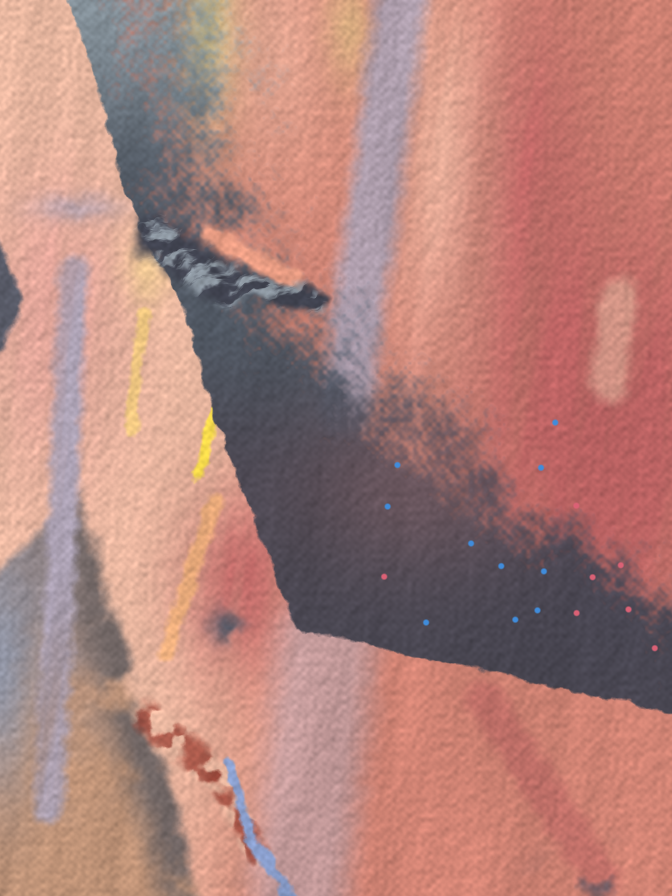
Write a Shadertoy shader that draws this texture.

```glsl
// Weathered paint: a dark diagonal band with a torn edge parts a coral field
// from a peach panel. Soft dabs and strokes are layered, then roughened by
// value noise, dry-brush grain, weave and side lighting.

#define STREAK_FREQ 42.
#define WEAVE_FREQ 690.
#define GRAIN_FREQ 190.
#define ROUGHNESS .012
#define RELIEF .24
#define GLINT_CELL .042
#define PEACH vec3(.90, .71, .62)
#define CORAL vec3(.81, .51, .45)
#define ROSE vec3(.72, .38, .38)
#define LAVENDER vec3(.66, .62, .69)
#define CHARCOAL vec3(.25, .26, .31)

float hash(vec2 p) {
    vec3 q = fract(p.xyx * .1031);
    q += dot(q, q.yzx + 33.33);
    return fract((q.x + q.y) * q.z);
}

float noise(vec2 p) {
    vec2 i = floor(p), f = fract(p);
    f *= f * (3. - 2. * f);
    return mix(mix(hash(i), hash(i + vec2(1, 0)), f.x),
               mix(hash(i + vec2(0, 1)), hash(i + 1.), f.x), f.y);
}

float fbm(vec2 p) {
    float sum = 0., amp = .53;
    for (int i = 0; i < 4; i++) {
        sum += amp * noise(p);
        p = mat2(1.6, 1.2, -1.2, 1.6) * p + 7.3;
        amp *= .5;
    }
    return sum;
}

vec2 warp(vec2 p, float freq) {
    return vec2(fbm(p * freq), fbm(p * freq + 31.)) - .5;
}

// Soft ellipse: xy is the centre, zw the radii
float blob(vec2 p, vec4 e) {
    vec2 d = (p - e.xy) / e.zw;
    return exp(-dot(d, d));
}

// Soft capsule from s.xy to s.zw
float stroke(vec2 p, vec4 s, float width) {
    vec2 v = s.zw - s.xy, d = p - s.xy;
    d -= v * clamp(dot(d, v) / dot(v, v), 0., 1.);
    return 1. - smoothstep(.35 * width, width, length(d));
}

void lay(inout vec3 c, vec3 tone, float amount) {
    c = mix(c, tone, clamp(amount, 0., 1.));
}

void dab(inout vec3 c, vec2 p, vec4 e, vec3 tone, float amount) {
    lay(c, tone, amount * blob(p, e));
}

void brush(inout vec3 c, vec2 p, vec4 s, float width, vec3 tone, float amount) {
    lay(c, tone, amount * stroke(p, s, width));
}

// Left and right limits of the dark band at height y
vec2 bandLimits(float y) {
    vec3 k[7] = vec3[7](vec3(1., .078, .2), vec3(.8, .137, .235), vec3(.73, .163, .25),
        vec3(.655, .206, .32), vec3(.55, .234, .43), vec3(.427, .28, .58), vec3(.297, .332, .82));
    vec2 x = k[0].yz;
    for (int i = 0; i < 6; i++)
        x = mix(x, k[i + 1].yz, clamp((k[i].x - y) / (k[i].x - k[i + 1].x), 0., 1.));
    return x;
}

float height(vec2 p) {
    return .6 * fbm(p * 85.) + .4 * noise(p * GRAIN_FREQ);
}

// Coral field, upper right
vec3 field(vec2 p, float s) {
    vec3 c = CORAL;
    dab(c, p, vec4(.5, .8, .08, .28), PEACH, .7 * s);
    dab(c, p, vec4(.3, .96, .09, .18), PEACH, .6);
    dab(c, p, vec4(.68, .52, .16, .25), ROSE, 1.1 * s);
    dab(c, p, vec4(.6, .8, .06, .22), ROSE, .7 * s);
    dab(c, p, vec4(.23, .97, .035, .11), vec3(.83, .77, .54), .9);
    dab(c, p, vec4(.39, .97, .025, .06), vec3(.88, .74, .52), .7);
    brush(c, p, vec4(.69, .67, .68, .57), .03, PEACH, .6);
    brush(c, p, vec4(.452, 1.03, .385, .54), .042, LAVENDER, .9);
    return c;
}

// Peach panel, left and below the band
vec3 panel(vec2 p, float s, float patchy) {
    vec3 c = mix(PEACH, CORAL, smoothstep(.18, .44, p.x - .25 * (p.y - .3)));
    dab(c, p, vec4(.06, .64, .08, .16), vec3(.89, .62, .6), .7 * s);
    dab(c, p, vec4(.27, .35, .07, .11), ROSE, .75 * s);
    brush(c, p, vec4(.54, .22, .67, .02), .03, ROSE, .5);
    brush(c, p, vec4(.365, .28, .335, .02), .08, vec3(.76, .62, .63), .85);
    dab(c, p, vec4(.085, .768, .045, .014), LAVENDER, .7);
    dab(c, p, vec4(.165, .7, .025, .04), vec3(.92, .78, .56), .8);
    // Tan wedge with a dark right rim
    float rim = .226 - .31 * p.y - p.x + .03 * (patchy - .5);
    vec3 w = mix(vec3(.73, .56, .45), vec3(.52, .48, .49), smoothstep(.1, .4, p.y + .2 * (patchy - .5)));
    lay(w, vec3(.4, .37, .37), (1. - smoothstep(.02, .07, rim)) * smoothstep(.2, .6, patchy));
    dab(w, p, vec4(0, .26, .04, .13), vec3(.52, .55, .62), 1.);
    lay(c, w, .93 * smoothstep(-.008, .014, min(rim, .37 + .9 * p.x - p.y)));
    brush(c, p, vec4(.082, .7, .055, .1), .024, LAVENDER, .85 * s);
    lay(c, CHARCOAL + .1, 1. - smoothstep(.022, .032, p.x + .45 * abs(p.y - .665)));
    // Bright streaks, raised ridge, blue trail, dark spots
    brush(c, p, vec4(.16, .65, .145, .52), .01, vec3(.95, .8, .48), .8);
    brush(c, p, vec4(.24, .44, .185, .27), .013, vec3(.94, .69, .47), .8);
    brush(c, p, vec4(.239, .54, .222, .47), .008, vec3(.97, .86, .3), 1.);
    vec3 crust = mix(vec3(.6, .27, .22), PEACH, smoothstep(.3, .6, noise(p * 75.)));
    brush(c, p, vec4(.165, .2, .245, .13), .024, crust, .8);
    brush(c, p, vec4(.245, .13, .285, .05), .018, crust, .8);
    vec3 blue = vec3(.54, .62, .8);
    brush(c, p, vec4(.255, .15, .28, .065), .008, blue, 1.);
    brush(c, p, vec4(.28, .065, .33, -.01), .009, blue, 1.);
    float spots = blob(p, vec4(.255, .3, .02, .02)) + blob(p, vec4(.67, .02, .05, .025));
    lay(c, CHARCOAL + .08, spots * smoothstep(.4, .6, patchy));
    return c;
}

void mainImage(out vec4 fragColor, in vec2 fragCoord) {
    vec2 p = fragCoord / iResolution.xy * vec2(.75, 1);
    float streak = fbm(vec2((p.x - .14 * p.y) * STREAK_FREQ, p.y * 5.));
    float patchy = fbm(p * 22.), weave = sin(p.x * WEAVE_FREQ) * sin(p.y * WEAVE_FREQ);
    vec2 r = p + ROUGHNESS * warp(p, 70.);

    // Dark band: torn left and lower edges, dry-brushed fade to the right
    vec2 limits = bandLimits(r.y);
    vec3 c = field(r, .5 + streak);
    float fade = limits.y - p.x + .16 * (patchy - .5) + .07 * (noise(p * GRAIN_FREQ) - .5) + .012 * weave;
    vec3 dark = mix(CHARCOAL, vec3(.28, .33, .38), smoothstep(.45, .65, p.y));
    lay(dark, vec3(.5, .57, .61), smoothstep(.76, 1., p.y));
    dab(dark, p, vec4(.47, .46, .14, .1), vec3(.41, .33, .36), .8);
    lay(c, dark, .94 * smoothstep(-.08, .07, fade));
    float inside = min(r.x - limits.x, r.y - .37 + .22 * r.x);
    lay(c, panel(r, .5 + streak, patchy), 1. - smoothstep(-.002, .002, inside));

    // Thick knot of paint with a tapering tail
    vec2 k = p + .025 * warp(p, 35.);
    brush(c, k, vec4(.235, .74, .33, .69), .016, vec3(.92, .62, .52), 1.);
    float fold = fbm(vec2(k.x + k.y, k.y - .4 * k.x) * vec2(25, 90));
    vec3 knot = mix(CHARCOAL, vec3(.56, .6, .64), smoothstep(.48, .72, fold));
    brush(c, k, vec4(.175, .735, .25, .685), .036, knot, 1.);
    brush(c, k, vec4(.24, .695, .355, .662), .018, knot, 1.);

    // Streaks, weave and side lighting
    float slope = height(p) - height(p + vec2(-.003, .004));
    c *= 1. + .16 * (streak - .5) + .025 * weave + RELIEF * slope;

    // Scattered glints in the lower dark
    vec2 cell = floor(p / GLINT_CELL);
    vec2 seat = (cell + .2 + .6 * vec2(hash(cell + 3.), hash(cell + 17.))) * GLINT_CELL;
    float lit = step(.68, hash(cell + 41.)) * step(.4, seat.x) * step(seat.y, .53) * step(0., inside);
    vec3 glint = mix(vec3(.25, .55, .86), vec3(.86, .38, .46), step(.65, hash(cell + 59.)));
    lay(c, glint, lit * (1. - smoothstep(.002, .0045, length(p - seat))));
    fragColor = vec4(clamp(c, 0., 1.), 1);
}
```
